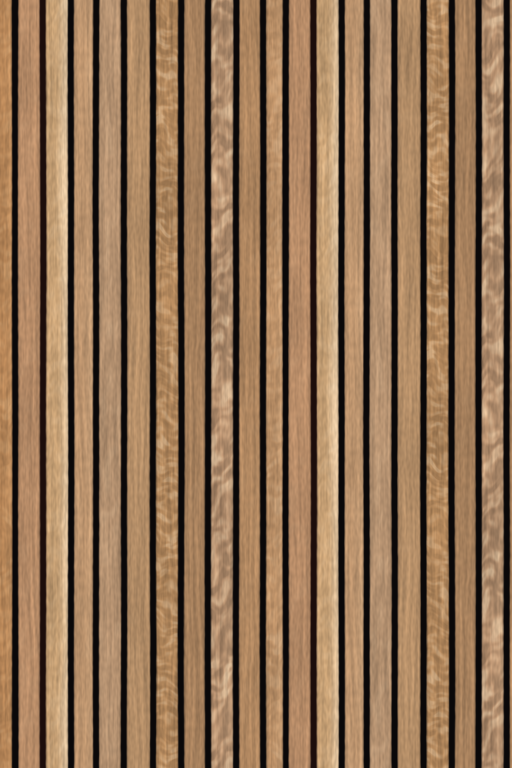
This texture is drawn by a Shadertoy shader. Its source:

```glsl
// All lengths are fractions of the canvas width
const float PANEL_WIDTH = 0.5285;
const float FIRST_GAP = 0.0293;
const float GAP_HALF = 0.0058;
const float PANEL_SHIFT = 0.459;   // vertical offset between neighbouring panels
const float GAP_WOBBLE = 0.0016;
const float STREAK_DEPTH = 0.13;
const float RING_DEPTH = 0.025;
const float PORE_DEPTH = 0.09;
const vec3 GAP_BLACK = vec3(0.040, 0.032, 0.034);
const vec3 GAP_RED = vec3(0.110, 0.050, 0.045);
const vec3 CREAM = vec3(0.90, 0.79, 0.65);
const vec3 WARM_TINT = vec3(0.98, 0.93, 0.85);

const int SLATS = 10;

// Gap centres as fractions of a panel
const float GAP_AT[11] = float[11](
    0.0, 0.1035, 0.207, 0.2995, 0.403, 0.510, 0.614, 0.7135, 0.817, 0.917, 1.0);

const vec3 WOOD[10] = vec3[10](
    vec3(0.71, 0.54, 0.40), vec3(0.77, 0.62, 0.45), vec3(0.74, 0.58, 0.43),
    vec3(0.71, 0.57, 0.44), vec3(0.70, 0.55, 0.40), vec3(0.70, 0.53, 0.36),
    vec3(0.65, 0.50, 0.36), vec3(0.71, 0.56, 0.43), vec3(0.68, 0.52, 0.37),
    vec3(0.73, 0.56, 0.40));

// Per slat: figure strength, bands per unit height, slope, pale right side
const vec4 FIGURE[10] = vec4[10](
    vec4(0.08, 25.0, 0.9, 0.0), vec4(0.28, 38.0, 0.5, 0.8),
    vec4(0.10, 14.0, 0.3, 0.1), vec4(0.20, 16.0, 0.7, 0.0),
    vec4(0.06, 30.0, 0.2, 0.0), vec4(0.60, 66.0, -0.2, 0.0),
    vec4(0.06, 20.0, 0.3, 0.0), vec4(0.95, 36.0, 0.6, 0.1),
    vec4(0.08, 24.0, 0.4, 0.0), vec4(0.36, 46.0, 0.4, 0.1));

vec2 hashGradient(vec2 cell) {
    vec3 h = fract(cell.xyx * vec3(0.1031, 0.1030, 0.0973));
    h += dot(h, h.yzx + 33.33);
    float angle = 6.2832 * fract((h.x + h.y) * h.z);
    return vec2(cos(angle), sin(angle));
}

float gradientNoise(vec2 p) {
    vec2 cell = floor(p), f = fract(p);
    vec2 u = f * f * f * (f * (f * 6.0 - 15.0) + 10.0);
    vec2 e = vec2(0.0, 1.0);
    float a = dot(hashGradient(cell), f);
    float b = dot(hashGradient(cell + e.yx), f - e.yx);
    float c = dot(hashGradient(cell + e.xy), f - e.xy);
    float d = dot(hashGradient(cell + e.yy), f - e.yy);
    return mix(mix(a, b, u.x), mix(c, d, u.x), u.y);
}

// p is local to the slat, across runs 0 to 1 from its left to its right side
vec3 slatColor(int slat, vec2 p, float across) {
    vec4 figure = FIGURE[slat];
    vec2 q = p + vec2(float(slat) * 3.7 + 2.0, 5.0);

    // Long fibres, growth rings and short pores
    float sway = gradientNoise(q * vec2(14.0, 3.0));
    float fibre = gradientNoise(vec2(q.x * 130.0 + sway * 1.5, q.y * 4.0))
                + 0.6 * gradientNoise(vec2(q.x * 260.0, q.y * 14.0));
    float ring = sin(q.x * 480.0 + 9.0 * sway + 5.0 * gradientNoise(q * vec2(25.0, 7.0)));
    float pore = gradientNoise(q * vec2(230.0, 75.0));
    float tone = 1.0 + STREAK_DEPTH * fibre + RING_DEPTH * ring + PORE_DEPTH * pore
               + 0.08 * gradientNoise(q * vec2(9.0, 5.0));

    // Pale cross bands and sapwood
    float bend = gradientNoise(q * vec2(30.0, 12.0));
    float height = (q.y - figure.z * p.x) * figure.y + bend * 1.2;
    float band = gradientNoise(vec2(q.x * 38.0, height))
               + 0.5 * gradientNoise(vec2(q.x * 75.0, height * 1.9));
    float patchy = 0.75 + 0.7 * gradientNoise(q * vec2(20.0, 9.0));
    float pale = figure.x * patchy * smoothstep(-0.1, 0.5, band);
    float sapwood = figure.w * smoothstep(0.45, 0.9, across + 0.2 * sway);

    vec3 base = WOOD[slat] * (1.0 - 0.14 * figure.x * smoothstep(0.1, -0.4, band));
    return mix(base, CREAM, clamp(0.7 * pale + sapwood, 0.0, 0.9)) * tone;
}

void mainImage(out vec4 fragColor, in vec2 fragCoord) {
    vec2 uv = fragCoord / iResolution.x;
    float pixel = 1.0 / iResolution.x;

    // Panel and slat under this point
    float along = (uv.x - FIRST_GAP) / PANEL_WIDTH;
    float panel = floor(along);
    vec2 p = vec2(along - panel, uv.y + panel * PANEL_SHIFT);
    int slat = 0;
    for (int i = 1; i < SLATS; i++) {
        if (p.x >= GAP_AT[i]) slat = i;
    }

    // Distance to the nearest gap, whose line wanders a little
    float left = (p.x - GAP_AT[slat]) * PANEL_WIDTH;
    float right = (GAP_AT[slat + 1] - p.x) * PANEL_WIDTH;
    float across = left / (left + right);
    int gap = (slat + (across > 0.5 ? 1 : 0)) % SLATS;
    float wobble = GAP_WOBBLE * gradientNoise(vec2(float(gap) * 5.3 + 0.5, p.y * 2.5));
    float inside = min(left, right) - GAP_HALF + (across > 0.5 ? wobble : -wobble);
    inside += 0.0006 * gradientNoise(vec2(float(gap) * 3.1 + across, p.y * 60.0));

    // Wood with softly shaded edges over the dark backing
    vec3 wood = slatColor(slat, vec2(left, p.y), across);
    if (panel < 0.0) wood *= WARM_TINT;
    wood *= mix(0.80, 1.0, smoothstep(0.0, 0.004, inside));
    vec3 backing = gap == 1 ? GAP_RED : GAP_BLACK;
    vec3 color = mix(backing, wood, smoothstep(-pixel, pixel, inside));
    fragColor = vec4(clamp(color, 0.0, 1.0), 1.0);
}
```
